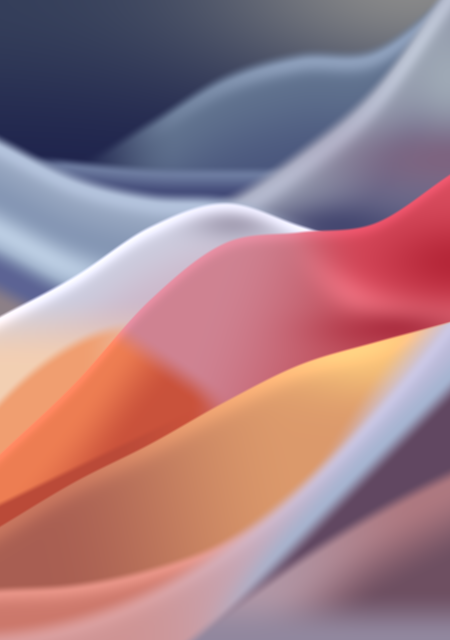
Write a Shadertoy shader that draws this background.

```glsl
// Flowing translucent silk folds in slate, coral, gold and lavender.

// Depth of p below a smooth curve through seven evenly spaced heights.
float depth(vec2 p, float h[7]) {
    float t = clamp(p.x, 0., .9999) * 6.;
    int i = int(t);
    float f = fract(t), b = h[i], c = h[i + 1];
    float a = i > 0 ? h[max(i - 1, 0)] : 2. * b - c;
    float d = i < 5 ? h[min(i + 2, 6)] : 2. * c - b;
    return b + .5 * f * (c - a + f * (2. * a - 5. * b + 4. * c - d
             + f * (3. * (b - c) + d - a))) - p.y;
}

// Smooth step that also runs downwards.
float fade(float a, float b, float x) {
    float t = clamp((x - a) / (b - a), 0., 1.);
    return t * t * (3. - 2. * t);
}

// Soft elliptical spot.
float spot(vec2 p, float x, float y, float w, float h) {
    vec2 q = (p - vec2(x, y)) / vec2(w, h);
    return exp(-dot(q, q));
}

// Soft line of light around zero.
float glow(float d, float w) { return exp(-d * d / (w * w)); }

// Coverage below an edge.
float cover(float d, float soft) { return fade(-soft, soft, d); }

void tint(inout vec3 c, vec3 target, float amount) { c = mix(c, target, amount); }

void mainImage(out vec4 fragColor, in vec2 fragCoord) {
    vec2 p = fragCoord / iResolution.xy;
    float x = p.x, y = p.y, fromRight = 1. - x, d;
    vec3 body;

    // Night backdrop
    vec3 col = mix(vec3(.12, .14, .3), vec3(.2, .24, .35), fade(.72, 1., y));
    tint(col, vec3(.54), spot(p, .92, 1.03, .45, .16));

    // Far blue veil
    d = depth(p, float[7](.72, .74, .807, .879, .914, .922, 1.007));
    body = mix(vec3(.38, .45, .56), vec3(.29, .34, .49), fade(.02, .18, d));
    body += .17 * glow(d - .012, .018) * fade(.2, .7, x);
    tint(col, body, cover(d, .012) * fade(.15, .4, x));

    // Thin mist band
    d = .733 + .02 * fade(.4, 0., x) - y;
    body = mix(vec3(.44, .5, .64), vec3(.25, .28, .46), fade(0., .04, d));
    tint(col, body, cover(d, .009) * fade(.04, .15, x));

    // Grey sheet sweeping up to the right
    d = depth(p, float[7](.61, .622, .648, .685, .762, .863, 1.026));
    body = mix(vec3(.57, .59, .67), vec3(.41, .41, .54), fade(.03, .18, d));
    tint(body, vec3(.62, .66, .71), spot(p, 1., .88, .13, .11));
    tint(body, vec3(.49, .39, .5), spot(p, 1., .75, .22, .05));
    tint(body, vec3(.27, .28, .44), spot(p, .76, .645, .15, .035));
    body += .14 * glow(d - .025, .025);
    tint(col, body, cover(d, .015));

    // Pale blue sheet on the left
    d = depth(p, float[7](.781, .723, .694, .687, .655, .622, .62));
    body = mix(vec3(.6, .66, .76), vec3(.5, .57, .69), fade(.02, .11, d));
    body += .1 * glow(d - .014, .018);
    tint(body, vec3(.77, .84, .92), .85 * glow(d - .145, .032) * fade(.55, .1, x));
    tint(body, vec3(.36, .39, .58), fade(.165, .205, d));
    tint(body, vec3(.55, .5, .53), fade(.215, .255, d));
    tint(col, body, cover(d, .012) * fade(.73, .45, x));

    // White veil warming towards the lower left
    d = depth(p, float[7](.505, .568, .645, .682, .647, .609, .57));
    body = mix(vec3(.8, .8, .87), vec3(.8, .72, .79), fade(.02, .13, d));
    tint(body, vec3(.65, .63, .71), spot(p, .52, .65, .09, .025));
    tint(body, vec3(.95, .81, .7), fade(.54, .43, y));
    body += .2 * glow(d, .018);
    tint(col, body, cover(d, .004));

    // Peach veil
    d = .37 + x * (.74 - 1.12 * x) - y;
    tint(col, vec3(.94, .62, .44), cover(d, .012) * fade(.36, .18, x));

    // Coral sheet: pink crest, crimson right, orange left
    d = depth(p, float[7](.29, .401, .531, .62, .637, .651, .727));
    body = mix(vec3(.81, .51, .57), vec3(.75, .31, .36), fade(.45, .85, x + .5 * (.5 - y)));
    tint(body, vec3(.85, .3, .37), fade(.64, .84, x + .4 * (y - .58)) * fade(.47, .58, y));
    tint(body, vec3(.71, .15, .22), spot(p, 1.02, .59, .18, .065));
    float fold = y - .495 - .9 * fromRight * fromRight;
    body += .12 * glow(fold, .035) * fade(.62, .8, x);
    tint(body, vec3(.68, .19, .26), spot(p, .88, .485, .15, .03));
    vec3 orange = mix(vec3(.93, .49, .32), vec3(.79, .32, .23), fade(.04, .2, d + .2 * (x - .2)));
    tint(body, orange, cover(.605 - .48 * x - y, .028) * fade(.54, .42, x));
    body += vec3(.1, .05, .07) * glow(d, .014);
    tint(col, body, cover(d, .003));

    // Rust shadow beneath the orange
    d = .212 + .34 * x - y;
    tint(col, vec3(.73, .29, .22), cover(d, .006) * fade(.45, .25, x));

    // Gold sheet
    d = depth(p, float[7](.177, .247, .306, .372, .43, .465, .496));
    body = mix(vec3(.66, .37, .32), vec3(.86, .6, .42), fade(.05, .68, x + .3 * (y - .25)));
    tint(body, vec3(.96, .75, .47), spot(p, .82, .44, .2, .06));
    body += vec3(.12, .09, .05) * glow(d, .025);
    float sheet = cover(d, .003);
    tint(col, body, sheet);

    // Rose rim turning into a lavender band
    d = depth(p, float[7](.078, .085, .109, .151, .219, .375, .531));
    body = mix(vec3(.8, .47, .42), vec3(.8, .77, .86), fade(.35, .88, x));
    body += .12 * glow(d, .02) * fade(.8, .4, x);
    tint(col, body, sheet * cover(d, mix(.008, .05, fade(.4, .9, x))));

    // Lower pink fold
    d = .008 + x * (.06 + .424 * x) - y;
    body = mix(vec3(.81, .58, .58), vec3(.74, .73, .85), fade(.25, .85, x));
    body += .06 * glow(d, .025);
    tint(col, body, sheet * cover(d, .018));

    // Plum hollow with a cool rim
    d = .39 - fromRight * (.7 + .04 * fromRight) - y;
    tint(col, vec3(.62, .7, .81), .75 * glow(d + .015, .035) * fade(.4, .65, x));
    tint(col, vec3(.38, .28, .38), cover(d, .022));

    // Mauve fold in the lower right corner
    d = .258 - fromRight * (.33 + .21 * fromRight) - y;
    body = mix(vec3(.69, .59, .65), vec3(.68, .47, .5), fade(.55, .95, x));
    tint(body, vec3(.43, .31, .38), fade(.02, .14, d) * fade(.5, .85, x));
    tint(body, vec3(.57, .53, .62), fade(.08, 0., y));
    tint(col, body, cover(d, .014));

    fragColor = vec4(col, 1.);
}
```
